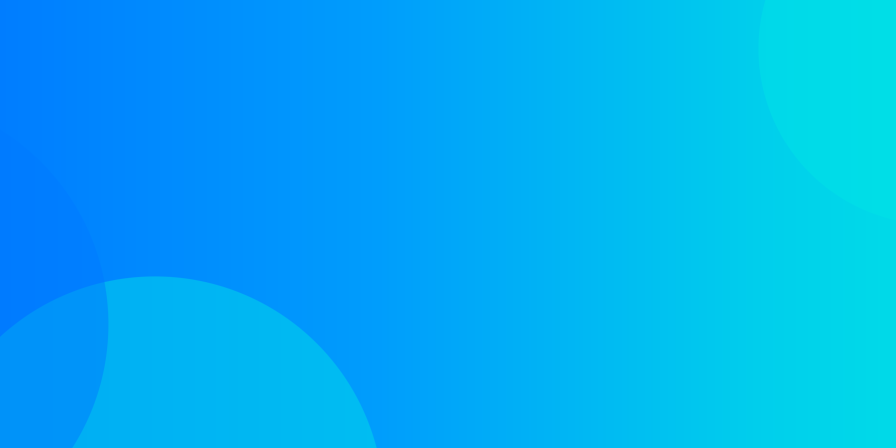
Write a WebGL 1 fragment shader that draws this background.

```glsl
precision highp float;
// Blue to cyan horizontal gradient with three large translucent discs at the corners.

uniform vec2 u_resolution;

const vec3 DEEP_BLUE = vec3(0.0, 0.49, 1.0);
const vec3 SKY_BLUE = vec3(0.0, 0.615, 0.988);
const vec3 CYAN = vec3(0.0, 0.81, 0.925);
const vec3 TURQUOISE = vec3(0.0, 0.855, 0.91);
const vec3 AQUA_TINT = vec3(0.0, 0.895, 0.90);
const vec3 BLUE_TINT = vec3(0.0, 0.475, 1.0);

// Position of x between two stops, limited to 0..1
float ramp(float start, float end, float x) {
  return clamp((x - start) / (end - start), 0.0, 1.0);
}

// Four-stop gradient from left to right
vec3 backdrop(float x) {
  vec3 color = mix(DEEP_BLUE, SKY_BLUE, ramp(0.0, 0.42, x));
  color = mix(color, CYAN, ramp(0.42, 0.85, x));
  return mix(color, TURQUOISE, ramp(0.85, 1.0, x));
}

// Antialiased coverage of a disc
float disc(vec2 p, vec2 center, float radius, float pixel) {
  float d = length(p - center) - radius;
  return 1.0 - smoothstep(-0.75 * pixel, 0.75 * pixel, d);
}

// Blend a translucent tint where the mask covers
vec3 overlay(vec3 base, vec3 tint, float mask, float opacity) {
  return mix(base, tint, mask * opacity);
}

void main() {
  float pixel = 1.0 / u_resolution.y;
  float aspect = u_resolution.x * pixel;
  vec2 p = gl_FragCoord.xy * pixel;

  vec3 color = backdrop(p.x / aspect);

  // Lower left: aqua disc, then a blue disc laid across it
  float lowerDisc = disc(p, vec2(0.346, -0.128), 0.511, pixel);
  float leftDisc = disc(p, vec2(-0.270, 0.276), 0.512, pixel);
  color = overlay(color, AQUA_TINT, lowerDisc, 0.45);
  color = overlay(color, BLUE_TINT, leftDisc, 0.5);

  // Upper right: pale aqua disc anchored to the right edge
  float cornerDisc = disc(p, vec2(aspect + 0.085, 0.891), 0.392, pixel);
  color = overlay(color, AQUA_TINT, cornerDisc, 0.45);

  gl_FragColor = vec4(color, 1.0);
}
```
